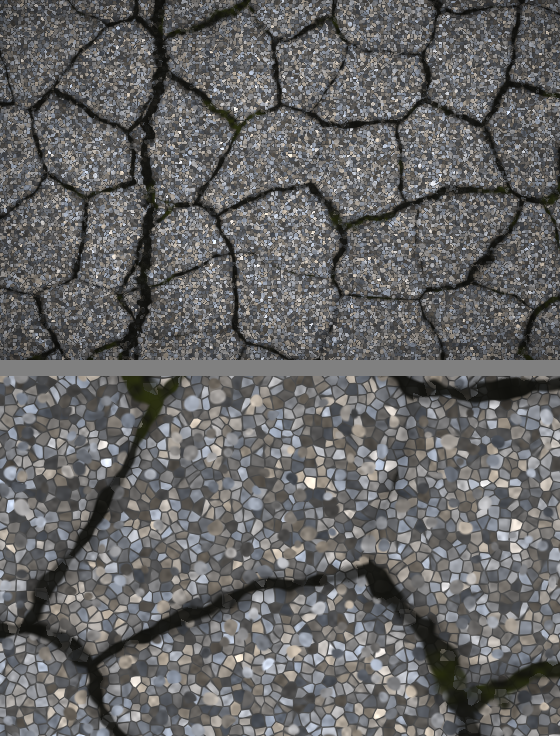
Top: the whole. Bottom: its middle third, enlarged.
Reproduce this texture procedurally as a Shadertoy shader.

```glsl
float hash(vec2 p) {
    return fract(sin(dot(p, vec2(127.1, 311.7))) * 43758.5453);
}

vec2 hash2(vec2 p) {
    return vec2(hash(p), hash(p + 57.3));
}

float noise(vec2 p) {
    vec2 i = floor(p), f = fract(p);
    f = f * f * (3.0 - 2.0 * f);
    return mix(mix(hash(i), hash(i + vec2(1, 0)), f.x),
               mix(hash(i + vec2(0, 1)), hash(i + vec2(1, 1)), f.x), f.y);
}

vec2 wobble(vec2 p) {
    return vec2(noise(p), noise(p + 31.7)) - 0.5;
}

// Nearest cell: xy = cell id, z = distance to it, w = gap to the second nearest
vec4 nearestCell(vec2 p) {
    vec2 base = floor(p), id = base;
    float first = 9.0, second = 9.0;
    for (int y = -1; y <= 1; y++)
    for (int x = -1; x <= 1; x++) {
        vec2 cell = base + vec2(x, y);
        float d = length(cell + 0.1 + 0.8 * hash2(cell) - p);
        if (d < first) { second = first; first = d; id = cell; }
        else second = min(second, d);
    }
    return vec4(id, first, second - first);
}

// Signed distance to the cracks between slabs, each with its own width
float slabCracks(vec2 p) {
    vec2 home = nearestCell(p).xy;
    vec2 a = home + 0.1 + 0.8 * hash2(home) - p;
    float crack = 9.0;
    for (int y = -2; y <= 2; y++)
    for (int x = -2; x <= 2; x++) {
        if (x == 0 && y == 0) continue;
        vec2 cell = home + vec2(x, y);
        vec2 b = cell + 0.1 + 0.8 * hash2(cell) - p;
        float width = mix(-0.012, 0.036, sqrt(hash(home + cell + 0.5)));
        crack = min(crack, dot(0.5 * (a + b), normalize(b - a)) - width);
    }
    return crack;
}

vec3 stoneColor(vec2 id) {
    float tone = mix(0.25, 0.70, hash(id + 3.1));
    tone += 0.24 * smoothstep(0.88, 1.0, hash(id + 8.6));
    vec3 tint = mix(vec3(0.93, 0.99, 1.09), vec3(1.07, 1.0, 0.91), hash(id + 14.2));
    return tone * tint;
}

// Small packed grains with scattered larger pebbles on top
vec3 aggregate(vec2 p) {
    vec4 grain = nearestCell(p * 105.0);
    vec3 color = mix(vec3(0.27), stoneColor(grain.xy), smoothstep(0.0, 0.24, grain.w));
    vec4 pebble = nearestCell(p * 58.0 + 19.0);
    float radius = 0.22 + 0.22 * hash(pebble.xy + 5.0);
    float cover = smoothstep(radius + 0.06, radius - 0.10, pebble.z)
                * smoothstep(0.0, 0.15, pebble.w) * step(0.6, hash(pebble.xy + 2.0));
    color = mix(color, stoneColor(pebble.xy + 40.0), cover);
    return color * (0.86 + 0.28 * noise(p * 230.0));
}

void mainImage(out vec4 fragColor, in vec2 fragCoord) {
    vec2 p = fragCoord / iResolution.y;
    vec2 uv = fragCoord / iResolution.xy;

    // Stony surface with broad uneven wear
    vec3 color = aggregate(p + 0.004 * wobble(p * 60.0));
    color *= 0.93 + 0.14 * noise(p * 7.0);

    // Bent slab cracks with crumbled rims
    vec2 bent = p + 0.07 * wobble(p * 5.0) + 0.022 * wobble(p * 19.0);
    float crumble = noise(p * 75.0) - 0.5;
    float crack = slabCracks(bent * 4.1 + vec2(2.3, 7.1)) / 4.1 + 0.008 * crumble;

    // One wide fissure running from bottom to top
    float axis = 0.37 + 0.09 * p.y + 0.06 * (noise(vec2(p.y * 5.0, 3.0)) - 0.5);
    float fissure = abs(p.x - axis + 0.02 * wobble(p * 24.0).x) - 0.014;
    crack = min(crack, fissure + 0.016 * crumble);

    // Dirt beside the cracks, dark soil and moss inside
    color *= 1.0 - 0.25 * smoothstep(0.016, 0.0, crack);
    vec3 soil = vec3(0.055, 0.055, 0.045) + 0.16 * color * noise(p * 90.0 + 4.0);
    float moss = smoothstep(0.62, 0.85, noise(p * 13.0 + 9.0)) * noise(p * 110.0);
    soil = mix(soil, vec3(0.20, 0.23, 0.05), 0.65 * moss);
    float soft = 0.0015 + 0.7 / iResolution.y;
    float inside = smoothstep(soft, -soft, crack);
    float rubble = smoothstep(0.70, 0.85, hash(nearestCell(p * 80.0).xy + 6.0));
    color = mix(color, soil, inside * (1.0 - 0.45 * rubble));

    // Darkened corners
    vec2 off = uv - 0.5;
    color *= 1.10 - 0.85 * dot(off, off);
    fragColor = vec4(clamp(color, 0.0, 1.0), 1.0);
}
```
